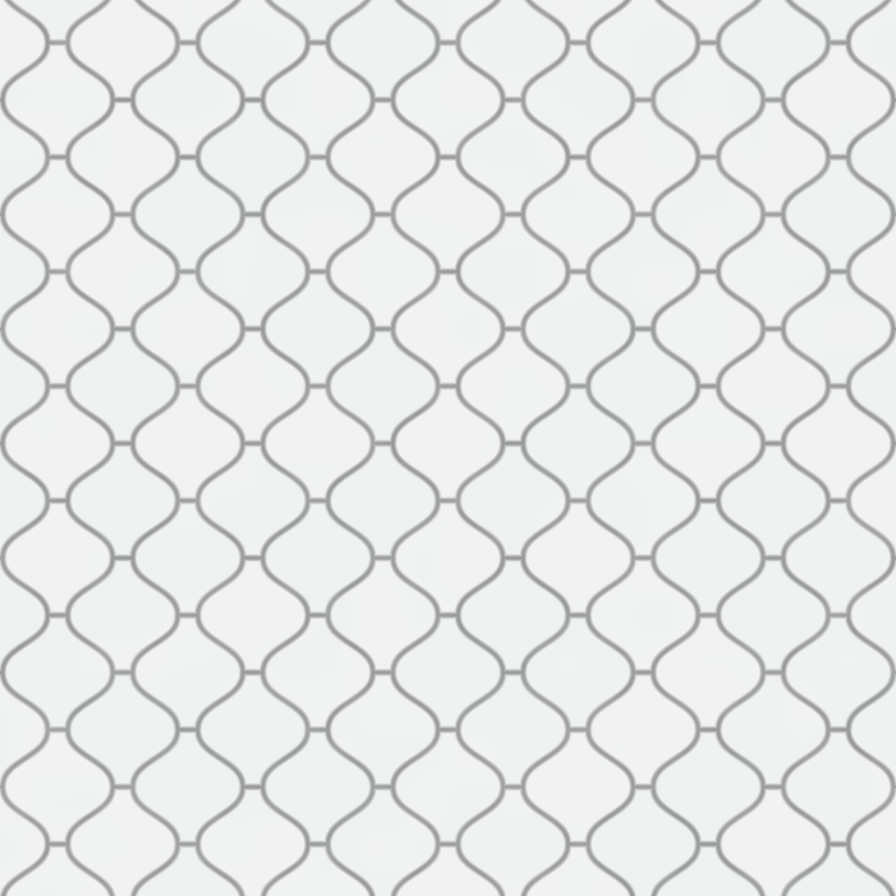
A Shadertoy shader for this pattern:

```glsl
// Pale arabesque (lantern) tiles separated by thin, soft grey joints.
// A sharpened cosine gives the curved sides and short bars close the necks;
// a half-step fold makes both staggered rows share the same formulas.

const float TAU = 6.2831853;
const vec2  PITCH = vec2(0.1452, 0.1278);   // repeat size, canvas units
const vec2  ANCHOR = vec2(0.5, 0.569);      // centre of one neck bar
const float NECK = 0.0112;                  // half length of a neck bar
const float SHARPNESS = 0.20;               // steepens the middle of each side
const float JOINT_CORE = 0.0004;            // half width of the solid joint
const float JOINT_EDGE = 0.0053;            // where the joint has faded out
const vec3  JOINT = vec3(0.605, 0.608, 0.608);
const vec3  TILE_WARM = vec3(0.950, 0.949, 0.949);
const vec3  TILE_COOL = vec3(0.932, 0.948, 0.945);

float hash(vec2 p) {
    p = fract(p * vec2(0.1031, 0.1130));
    p += dot(p, p.yx + 33.33);
    return fract((p.x + p.y) * p.x * 47.0);
}

float noise(vec2 p) {
    vec2 i = floor(p), f = fract(p);
    f = f * f * (3.0 - 2.0 * f);
    return mix(mix(hash(i), hash(i + vec2(1, 0)), f.x),
               mix(hash(i + vec2(0, 1)), hash(i + vec2(1, 1)), f.x), f.y);
}

// Horizontal offset of a tile side at height y (x) and its slope (y).
vec2 tileSide(float y) {
    float phase = TAU * y / PITCH.y;
    float c = cos(phase);
    float swing = 0.25 * PITCH.x - NECK;
    float offset = 0.25 * PITCH.x - swing * c * (1.0 + SHARPNESS * (1.0 - c * c));
    float slope = swing * TAU / PITCH.y * sin(phase)
                * (1.0 + SHARPNESS - 3.0 * SHARPNESS * c * c);
    return vec2(offset, slope);
}

// Distance to the nearest joint; q is measured from a neck centre, q >= 0.
float jointDistance(vec2 q, vec2 side) {
    float curve = abs(q.x - side.x) / sqrt(1.0 + side.y * side.y);
    if (q.y > 0.25 * PITCH.y) q = 0.5 * PITCH - q;   // fold onto the staggered row
    float bar = length(vec2(max(q.x - NECK, 0.0), q.y));
    return min(curve, bar);
}

void mainImage(out vec4 fragColor, in vec2 fragCoord) {
    vec2 uv = fragCoord / iResolution.y;
    vec2 grid = (uv - ANCHOR) / PITCH;
    vec2 cell = round(grid);
    vec2 local = (grid - cell) * PITCH;
    vec2 q = abs(local);
    vec2 side = tileSide(q.y);

    // Identify the tile by its centre, in half repeats
    vec2 towards = mix(vec2(-1.0), vec2(1.0), step(0.0, local));
    vec2 tileId = 2.0 * cell + (q.x > side.x ? vec2(towards.x, 0.0)
                                             : vec2(0.0, towards.y));

    // Faint glaze tint, different per tile and cloudy within it
    float tint = 0.55 * hash(tileId + 71.0) + 0.45 * noise(uv * 19.0 + 5.0);
    vec3 color = mix(TILE_WARM, TILE_COOL, smoothstep(0.15, 0.85, tint));

    // Soft joint with slightly uneven strength
    float blur = max(JOINT_EDGE - JOINT_CORE, 1.5 / iResolution.y);
    float d = jointDistance(q, side);
    float joint = 1.0 - smoothstep(JOINT_CORE, JOINT_CORE + blur, d);
    joint *= 0.90 + 0.14 * noise(uv * 43.0 + 17.0);
    color = mix(color, JOINT, joint);

    fragColor = vec4(color, 1.0);
}
```
